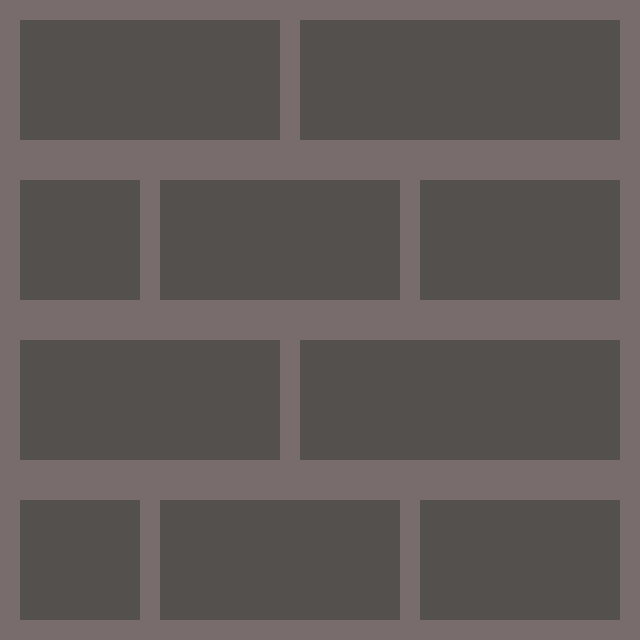
This pattern is drawn by a WebGL 1 fragment shader. Its source:

```glsl
precision highp float;

uniform vec2 u_resolution;

// Signed distance to a vertical joint one unit wide
float jointDistance(float x, float center) {
  return abs(x - center) - 0.5;
}

// Distance to the nearest mortar, positive inside a brick
float brickDistance(vec2 p) {
  // Courses are 8 units tall with a one-unit margin above and below
  float bed = 3.0 - abs(mod(p.y, 8.0) - 4.0);
  float sides = 15.0 - abs(p.x - 16.0);

  // Courses alternate between three bricks and two
  float twoBricks = step(8.0, mod(p.y, 16.0));
  float threeBrickJoints = min(jointDistance(p.x, 7.5), jointDistance(p.x, 20.5));
  float joints = mix(threeBrickJoints, jointDistance(p.x, 14.5), twoBricks);

  return min(min(bed, sides), joints);
}

void main() {
  // The canvas is a wall of 32 by 32 units
  vec2 wall = gl_FragCoord.xy / u_resolution * 32.0;
  float pixel = 32.0 / min(u_resolution.x, u_resolution.y);

  float brick = clamp(brickDistance(wall) / pixel + 0.5, 0.0, 1.0);
  vec3 mortarColor = vec3(0.475, 0.425, 0.424);
  vec3 brickColor = vec3(0.329, 0.314, 0.306);

  gl_FragColor = vec4(mix(mortarColor, brickColor, brick), 1.0);
}
```
